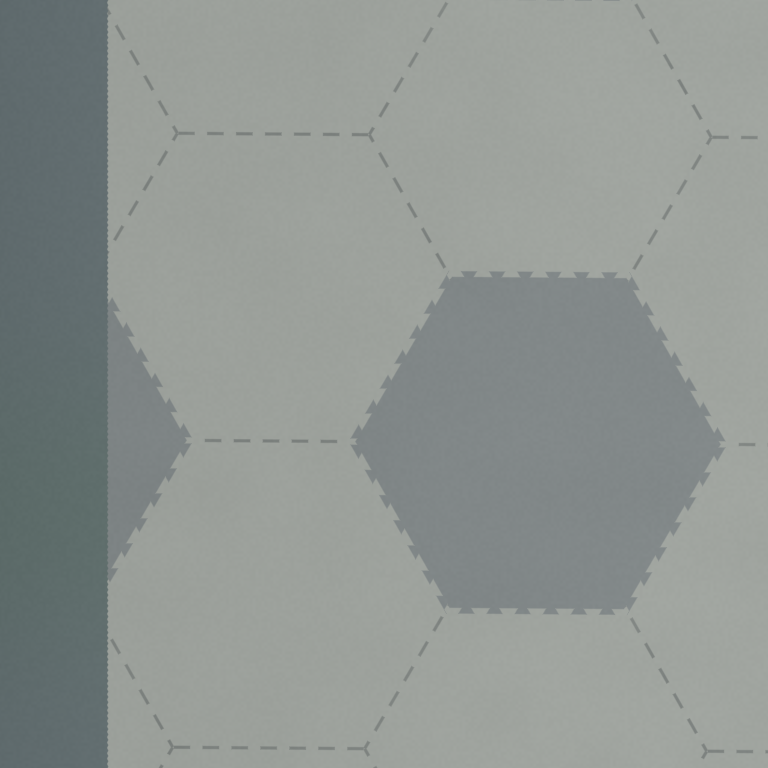
This pattern is drawn by a WebGL 2 fragment shader. Its source:

```glsl
#version 300 es
precision highp float;
// Pale hexagon tiling with dashed seams, toothed grey hexagons and a dark band on the left.
uniform vec2 u_resolution;
out vec4 fragColor;

const vec3 PAPER = vec3(0.618, 0.636, 0.615);
const vec3 HEX_GREY = vec3(0.500, 0.525, 0.528);
const vec3 DASH_GREY = vec3(0.475, 0.495, 0.485);
const vec3 BAND_SLATE = vec3(0.380, 0.424, 0.434);
const vec3 BAND_GREEN = vec3(0.365, 0.424, 0.415);

const vec2 CELL = vec2(0.6953, 0.7995);      // repeat size
const vec2 HEX_CENTER = vec2(0.7005, 0.4232);
const float TILT = 0.0075;
const float BAND_EDGE = 0.1402;
const vec2 SLANT_NORMAL = vec2(0.8660, 0.5);
const vec2 SLANT_TANGENT = vec2(-0.5, 0.8660);
const float TOOTH_HEIGHT = 0.0074;
const float DASH_PERIOD = 0.0377;

float hash(vec2 p) {
  vec3 q = fract(vec3(p.xyx) * 0.1031);
  q += dot(q, q.yzx + 33.33);
  return fract((q.x + q.y) * q.z);
}

float noise(vec2 p) {
  vec2 i = floor(p), f = fract(p);
  f = f * f * (3.0 - 2.0 * f);
  float low = mix(hash(i), hash(i + vec2(1.0, 0.0)), f.x);
  float high = mix(hash(i + vec2(0.0, 1.0)), hash(i + 1.0), f.x);
  return mix(low, high, f.y);
}

float coverage(float d, float soft) {
  return 1.0 - smoothstep(-soft, soft, d);
}

// Signed offset to the nearest multiple of the period
float centered(float t, float period) {
  return mod(t + 0.5 * period, period) - 0.5 * period;
}

float boxDistance(vec2 p, vec2 halfSize) {
  vec2 d = abs(p) - halfSize;
  return length(max(d, 0.0)) + min(max(d.x, d.y), 0.0);
}

// Dovetail teeth that widen away from the side; t runs along, n points out
float teeth(float t, float n, float period) {
  float halfWidth = 0.0062 + 0.0042 * clamp(n / TOOTH_HEIGHT, 0.0, 1.0);
  float side = (abs(centered(t, period)) - halfWidth) * 0.87;
  return max(side, max(n - TOOTH_HEIGHT, -n - 0.004));
}

// Hexagon with teeth on all sides; q is folded into one quadrant
float toothedHexagon(vec2 q) {
  float top = q.y - 0.2155;
  float slant = dot(q, SLANT_NORMAL) - 0.2060;
  float along = dot(q, SLANT_TANGENT) - 0.005;
  float topTeeth = max(teeth(q.x + 0.0183, top, 0.0366), slant - TOOTH_HEIGHT);
  float slantTeeth = max(teeth(along, slant, DASH_PERIOD), top - TOOTH_HEIGHT);
  return min(max(top, slant), min(topTeeth, slantTeeth));
}

float dashes(float t, float n) {
  return boxDistance(vec2(centered(t, DASH_PERIOD), n), vec2(0.0107, 0.0020));
}

// Dashed seams between the pale hexagons in the folded quadrant
float seams(vec2 q) {
  vec2 corner = vec2(0.2227, 0.5 * CELL.y);
  vec2 fromCorner = corner - q;
  float along = dot(fromCorner, vec2(0.5, 0.8660));
  float across = dot(fromCorner, vec2(0.8660, -0.5));
  float slanted = max(dashes(along, across), -along);
  float mirrorX = 0.5 * CELL.x - q.x;
  float outer = max(dashes(mirrorX, fromCorner.y), fromCorner.x);
  float inner = max(dashes(mirrorX, q.y), 0.2500 - q.x);
  return min(slanted, min(outer, inner));
}

vec3 bandColor(vec2 uv) {
  float green = exp(-pow((uv.y - 0.33) / 0.2, 2.0));
  vec3 color = mix(BAND_SLATE, BAND_GREEN, green);
  return color + 0.018 * (uv.x / BAND_EDGE - 0.5);
}

void main() {
  vec2 uv = gl_FragCoord.xy / u_resolution.y;
  float soft = max(0.0012, 0.75 / u_resolution.y);

  // Tilted lattice, mirrored into one quadrant of the cell
  vec2 p = uv - HEX_CENTER;
  p = vec2(p.x - TILT * p.y, p.y + TILT * p.x);
  vec2 q = abs(mod(p + 0.5 * CELL, CELL) - 0.5 * CELL);

  // Paper, seams with uneven ink, grey hexagons
  float ink = 0.68 + 0.32 * noise(uv * 9.0);
  vec3 color = mix(PAPER, DASH_GREY, coverage(seams(q), soft) * ink);
  color = mix(color, HEX_GREY, coverage(toothedHexagon(q), soft));

  // Soft light from the right and faint mottling
  color += 0.022 * (smoothstep(0.1, 0.9, uv.x) - 0.55);
  color += 0.010 * (noise(uv * 14.0) - 0.5);

  // Band with a finely notched edge
  float notch = 0.0006 * sin(uv.y * 900.0);
  color = mix(color, bandColor(uv), coverage(uv.x - BAND_EDGE - notch, soft));

  color += 0.012 * (noise(uv * 260.0) - 0.5);
  fragColor = vec4(color, 1.0);
}
```
